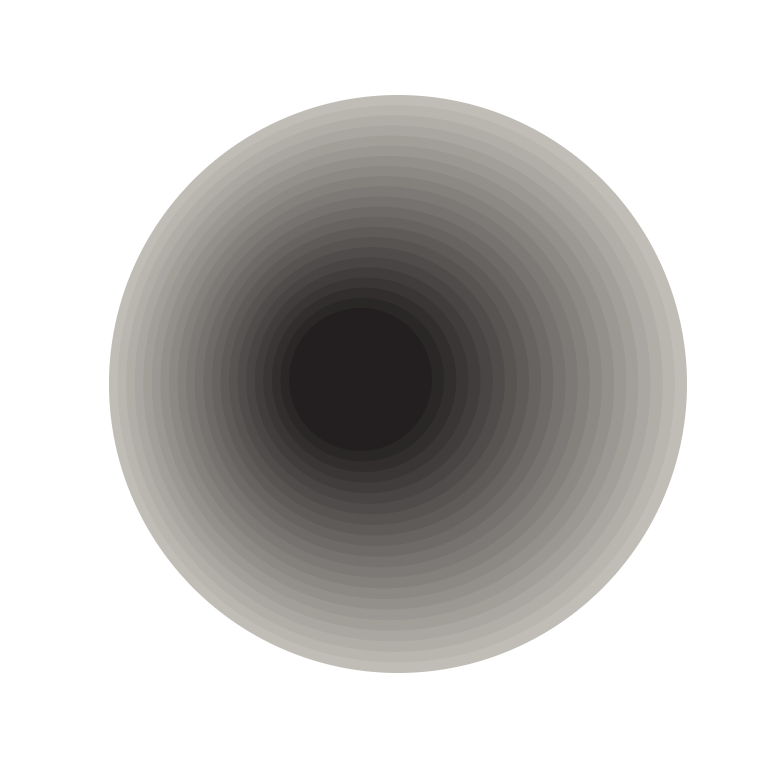
This background is drawn by a WebGL 2 fragment shader. Its source:

```glsl
#version 300 es
precision highp float;
// Stack of eccentric discs stepping from pale warm grey to near black on white.

#define STEPS 21
#define OUTER_CENTER vec2(0.5182, 0.5000)
#define OUTER_RADIUS 0.3763
#define INNER_CENTER vec2(0.4694, 0.5059)
#define INNER_RADIUS 0.0931
#define BACKGROUND vec3(1.0)
#define OUTER_COLOR vec3(0.753, 0.741, 0.714)
#define INNER_COLOR vec3(0.137, 0.122, 0.125)

uniform vec2 u_resolution;
out vec4 fragColor;

// Antialiased coverage of a disc; pixel is the size of one pixel in canvas units
float discCoverage(vec2 p, vec2 center, float radius, float pixel) {
    return clamp(0.5 - (length(p - center) - radius) / pixel, 0.0, 1.0);
}

void main() {
    // Square canvas units, centred on the shorter side
    float side = min(u_resolution.x, u_resolution.y);
    vec2 p = (gl_FragCoord.xy - 0.5 * u_resolution) / side + 0.5;
    float pixel = 1.0 / side;

    // Paint discs from the outermost to the dark core
    vec3 color = BACKGROUND;
    for (int i = 0; i <= STEPS; i++) {
        float t = float(i) / float(STEPS);
        vec2 center = mix(OUTER_CENTER, INNER_CENTER, t);
        float radius = mix(OUTER_RADIUS, INNER_RADIUS, t);
        vec3 discColor = mix(OUTER_COLOR, INNER_COLOR, t);
        color = mix(color, discColor, discCoverage(p, center, radius, pixel));
    }

    fragColor = vec4(color, 1.0);
}
```
